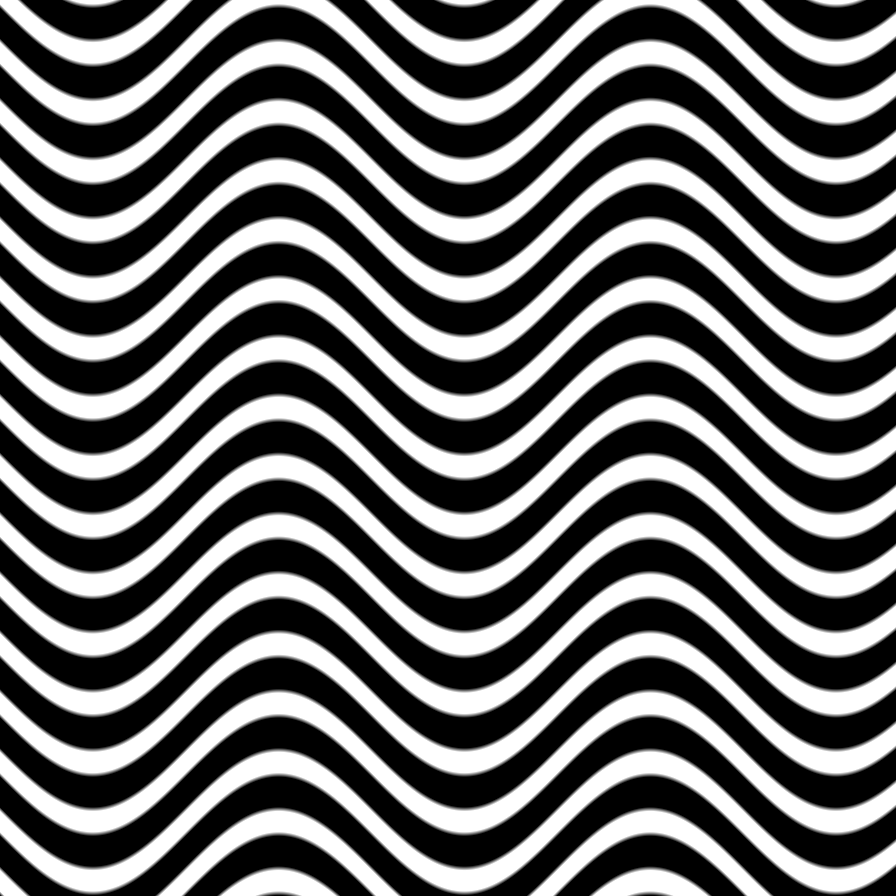
A Shadertoy shader for this pattern:

```glsl
// Stacked white wavy bands on black, all following one sine curve.
// A phase field (height plus sine of x) is folded into repeats, and the
// distance to each band's centre line gives a softly edged stripe.

const float FREQUENCY   = 15.15;  // bands per canvas height; radians per canvas width
const float SWING       = 1.0;    // wave amplitude, in band spacings
const float BAND_CENTRE = 0.258;  // centre line position within one spacing
const float BAND_WIDTH  = 0.42;   // white share of one spacing
const float EDGE_WIDTH  = 0.075;  // soft edge, in band spacings

const vec3 GROUND_COLOUR = vec3(0.0);
const vec3 BAND_COLOUR   = vec3(1.0);

// Rises by one from each band to the next one above it
float wavePhase(vec2 p) {
    return FREQUENCY * p.y + SWING * sin(FREQUENCY * p.x);
}

// Distance to the nearest band centre, in band spacings
float centreDistance(float phase) {
    return abs(fract(phase - BAND_CENTRE + 0.5) - 0.5);
}

void mainImage(out vec4 fragColor, in vec2 fragCoord) {
    vec2 uv = fragCoord / iResolution.xy;

    // Linear edge, never narrower than one pixel
    float edge = max(EDGE_WIDTH, FREQUENCY / iResolution.y);
    float inside = 0.5 * BAND_WIDTH - centreDistance(wavePhase(uv));
    float coverage = clamp(0.5 + inside / edge, 0.0, 1.0);

    fragColor = vec4(mix(GROUND_COLOUR, BAND_COLOUR, coverage), 1.0);
}
```
